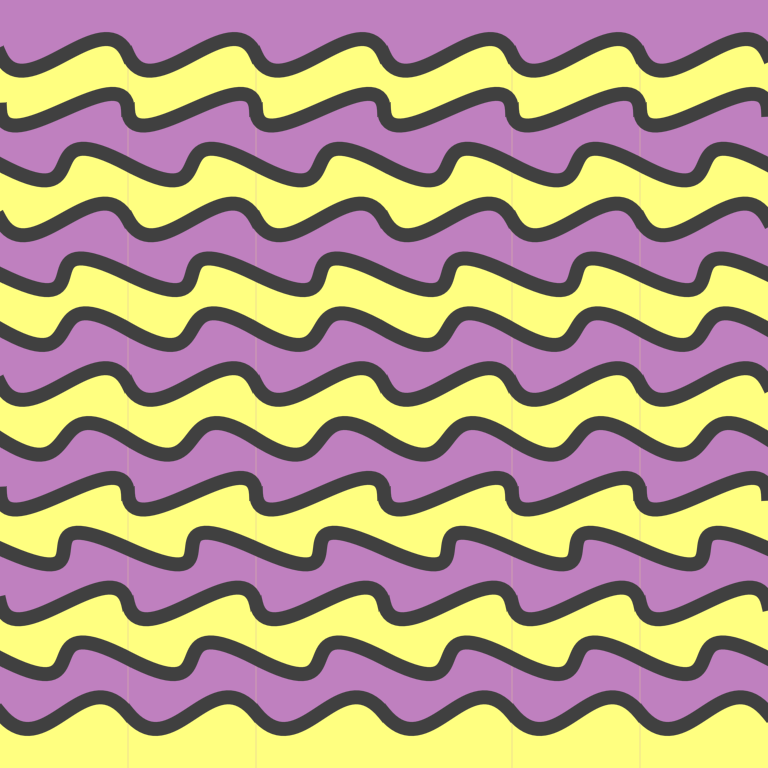
A three.js fragment shader for this pattern:

```glsl
varying vec2 vUv;

const float TILES = 6.0;
const float WAVES = 13.0;
const float TILE = 1.0 / TILES;
const float PITCH = 1.0 / (WAVES + 1.0);
const float HALF_STROKE = 0.0091;
const float EDGE = 0.001;
const float SEAM_HALF = 0.001;
const float SEAM_STRENGTH = 0.17;
const int SEGMENTS = 36;

const vec3 PURPLE = vec3(0.75, 0.50, 0.75);
const vec3 YELLOW = vec3(1.0, 1.0, 0.5);
const vec3 CHARCOAL = vec3(0.25);

// Horizontal reach of the curve handles for each wave, in tiles, top to bottom
const vec4 REACH_A = vec4(0.19, 0.02, 0.81, 0.23);
const vec4 REACH_B = vec4(0.88, 0.75, 0.21, 0.67);
const vec4 REACH_C = vec4(0.02, 0.95, 0.10, 0.83);
const float REACH_LAST = 0.35;

float pick(vec4 values, float i) {
  return dot(values, vec4(equal(vec4(0.0, 1.0, 2.0, 3.0), vec4(i))));
}

float waveReach(float wave) {
  float i = wave - 1.0;
  float group = floor(i / 4.0);
  float slot = i - 4.0 * group;
  if (group < 0.5) return pick(REACH_A, slot);
  if (group < 1.5) return pick(REACH_B, slot);
  if (group < 2.5) return pick(REACH_C, slot);
  return REACH_LAST;
}

// Cubic Bezier over one tile, y pointing down
vec2 wavePoint(float t, vec2 handle) {
  float s = 1.0 - t;
  vec2 end = vec2(TILE, 0.0);
  return 3.0 * s * s * t * handle + 3.0 * s * t * t * (end - handle) + t * t * t * end;
}

float segmentDistance(vec2 p, vec2 a, vec2 b) {
  vec2 ab = b - a;
  float h = clamp(dot(p - a, ab) / dot(ab, ab), 0.0, 1.0);
  return length(p - a - ab * h);
}

// Square cap centred on a curve end, aligned with its tangent
float capDistance(vec2 p, vec2 tangent) {
  vec2 q = vec2(dot(p, tangent), dot(p, vec2(-tangent.y, tangent.x)));
  q = abs(q) - HALF_STROKE;
  return length(max(q, 0.0)) + min(max(q.x, q.y), 0.0);
}

void main() {
  vec2 uv = vec2(vUv.x, 1.0 - vUv.y);
  float wave = floor(uv.y / PITCH + 0.5);
  float tile = clamp(floor(uv.x * TILES), 0.0, TILES - 1.0);
  vec2 p = vec2(uv.x - tile * TILE, uv.y - wave * PITCH);
  vec2 handle = vec2(waveReach(clamp(wave, 1.0, WAVES)) * TILE, PITCH);

  // The nearest neighbouring tile may spill its stroke into this one
  float side = p.x < 0.5 * TILE ? -1.0 : 1.0;
  bool hasNeighbour = tile + side > -0.5 && tile + side < TILES - 0.5;
  vec2 neighbourP = p - vec2(side * TILE, 0.0);

  float dist = 1.0;
  float below = step(0.0, p.y);
  vec2 a = vec2(0.0);
  for (int i = 1; i <= SEGMENTS; i++) {
    vec2 b = wavePoint(float(i) / float(SEGMENTS), handle);
    dist = min(dist, segmentDistance(p, a, b));
    if (hasNeighbour) dist = min(dist, segmentDistance(neighbourP, a, b));
    if (p.x >= a.x && p.x < b.x) {
      below = step(mix(a.y, b.y, (p.x - a.x) / (b.x - a.x)), p.y);
    }
    a = b;
  }
  dist -= HALF_STROKE;
  vec2 tangent = normalize(handle);
  dist = min(dist, capDistance(p, tangent));
  dist = min(dist, capDistance(p - vec2(TILE, 0.0), tangent));

  // Alternating fills
  float layer = clamp(wave - 1.0 + below, 0.0, WAVES);
  float odd = mod(layer, 2.0);
  vec3 color = mix(PURPLE, YELLOW, odd);

  // Faint seams where tiles meet, absent on every third boundary
  float boundary = floor(uv.x * TILES + 0.5);
  float seam = 1.0 - smoothstep(SEAM_HALF - EDGE, SEAM_HALF + EDGE, abs(uv.x - boundary * TILE));
  seam *= step(0.5, mod(boundary + 0.01, 3.0)) * step(0.5, layer);
  color = mix(color, mix(YELLOW, PURPLE, odd), seam * SEAM_STRENGTH);

  // Wave outlines
  float inRange = step(0.5, wave) * step(wave, WAVES + 0.5);
  float stroke = (1.0 - smoothstep(-EDGE, EDGE, dist)) * inRange;
  gl_FragColor = vec4(mix(color, CHARCOAL, stroke), 1.0);
}
```
